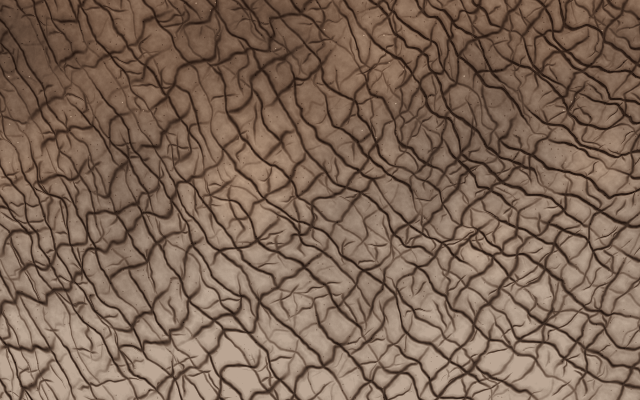
Reproduce this texture procedurally as a Shadertoy shader.

```glsl
#define CELL_DENSITY vec2(10.5, 12.5)
#define LINE_BEND 0.9
#define CREASE_WIDTH 0.125
#define SHOULDER_WIDTH 0.36
#define FINE_CRACKS 0.45
#define CREASE_DEPTH 0.80
#define RELIEF 0.26
#define GRAIN 0.15
#define DARK_SKIN vec3(0.14, 0.09, 0.065)
#define MID_SKIN vec3(0.42, 0.332, 0.272)
#define LIGHT_SKIN vec3(0.70, 0.62, 0.55)

float hash(vec2 p) {
    return fract(sin(dot(p, vec2(127.1, 311.7))) * 43758.5);
}

float noise(vec2 p) {
    vec2 cell = floor(p), f = fract(p);
    f = f * f * (3.0 - 2.0 * f);
    return mix(mix(hash(cell), hash(cell + vec2(1, 0)), f.x),
               mix(hash(cell + vec2(0, 1)), hash(cell + vec2(1, 1)), f.x), f.y);
}

float fbm(vec2 p) {
    float sum = 0.0, amplitude = 0.5;
    for (int i = 0; i < 4; i++) {
        sum += amplitude * noise(p);
        p = mat2(1.6, 1.2, -1.2, 1.6) * p + 3.7;
        amplitude *= 0.5;
    }
    return sum / 0.9375;
}

// Curved coordinates: x runs along the folds, y across them
vec2 skinFlow(vec2 p) {
    p += 0.05 * (vec2(noise(p * 3.5), noise(p * 3.5 + 19.0)) - 0.5);
    p += 0.012 * (vec2(noise(p * 22.0), noise(p * 22.0 + 31.0)) - 0.5);
    p += 0.004 * (vec2(noise(p * 75.0), noise(p * 75.0 + 47.0)) - 0.5);
    vec2 corner = p - vec2(1.6, 1.05);
    float along = 0.6 * p.x + 0.3 * p.x * p.x - p.y;
    float across = p.y + 1.8 * p.x - 0.4 * p.x * p.x;
    across += 0.4 * exp(-3.5 * dot(corner, corner));
    return vec2(along, across);
}

float foldRegion(vec2 p) {
    return smoothstep(0.75, 1.15, p.x) * smoothstep(0.2, 0.65, p.y);
}

// Wandering lines near whole values of x, fading in and out along y
float creaseLines(float x, float y, float seed, vec2 fadeRange, float faintest) {
    float depth = 0.0;
    for (int i = -1; i <= 1; i++) {
        float line = floor(x + 0.5) + float(i);
        float id = line * 7.0 + seed;
        float bend = LINE_BEND * (noise(vec2(id, y * 0.75)) - 0.5);
        bend += 0.24 * (noise(vec2(id + 3.0, y * 2.1)) - 0.5);
        float d = abs(x - line - bend);
        float fade = smoothstep(fadeRange.x, fadeRange.y, noise(vec2(id + 5.0, y * 0.55)));
        float strength = mix(faintest, 1.0, fade);
        float core = 1.0 - smoothstep(0.0, CREASE_WIDTH * mix(0.6, 1.0, strength), d);
        float shoulder = 1.0 - smoothstep(0.0, SHOULDER_WIDTH, d);
        depth = max(depth, strength * (0.62 * core + 0.38 * shoulder));
    }
    return depth;
}

float skinHeight(vec2 p) {
    vec2 q = skinFlow(p) * CELL_DENSITY;
    // Main folds, then the creases that cross them
    float folds = creaseLines(q.y, q.x, 11.0, vec2(0.1, 0.6), 0.4);
    folds *= 0.95 + 0.25 * foldRegion(p);
    float crossing = 0.95 * creaseLines(q.x, q.y, 502.0, vec2(0.15, 0.65), 0.25);
    float depth = max(folds, crossing) + 0.2 * min(folds, crossing);
    // Short thin spurs on the slant
    float spurs = creaseLines((q.x + q.y) * 0.8, q.x - q.y, 903.0, vec2(0.45, 0.8), 0.0);
    spurs = max(spurs, creaseLines(q.x * 1.7 - q.y * 0.5, q.y * 1.5, 1304.0, vec2(0.5, 0.85), 0.0));
    depth = max(depth, 1.5 * FINE_CRACKS * spurs) + 0.2 * FINE_CRACKS * spurs;
    return clamp(1.0 - depth, 0.0, 1.0);
}

void mainImage(out vec4 fragColor, in vec2 fragCoord) {
    vec2 p = fragCoord / iResolution.y;
    float h = skinHeight(p);
    float relief = h - skinHeight(p + vec2(0.002, 0.005));

    // Broad light and stains
    float stain = fbm(p * 3.2 + 2.0) - 0.5;
    float tone = mix(1.06, 0.62, smoothstep(0.0, 0.9, p.y));
    tone += 0.45 * stain + 0.08 * foldRegion(p) - 0.06 * smoothstep(0.6, 0.0, p.x);

    // Creases, relief and grain
    float t = tone * mix(1.0 - CREASE_DEPTH, 1.0, h) + RELIEF * relief * tone;
    t += GRAIN * (fbm(p * 38.0) - 0.5) + GRAIN * (fbm(p * 120.0) - 0.5);

    // Dark pits and a few pale specks
    vec2 dotCell = floor(p * 60.0);
    vec2 jitter = vec2(hash(dotCell), hash(dotCell + 57.3));
    vec2 offset = fract(p * 60.0) - 0.25 - 0.5 * jitter;
    float spot = 1.0 - smoothstep(0.04, 0.17, length(offset));
    float kind = hash(dotCell + 9.0);
    t -= 0.2 * spot * step(kind, 0.16);
    t += 0.4 * spot * step(0.985, kind) * smoothstep(0.4, 0.8, p.y);

    t = clamp(t, 0.0, 1.05);
    vec3 color = mix(DARK_SKIN, MID_SKIN, min(t * 2.0, 1.0));
    color = mix(color, LIGHT_SKIN, max(t * 2.0 - 1.0, 0.0));
    color *= mix(vec3(1), vec3(1.03, 0.98, 0.93), smoothstep(0.3, 1.0, p.y + stain));
    fragColor = vec4(color, 1.0);
}
```
